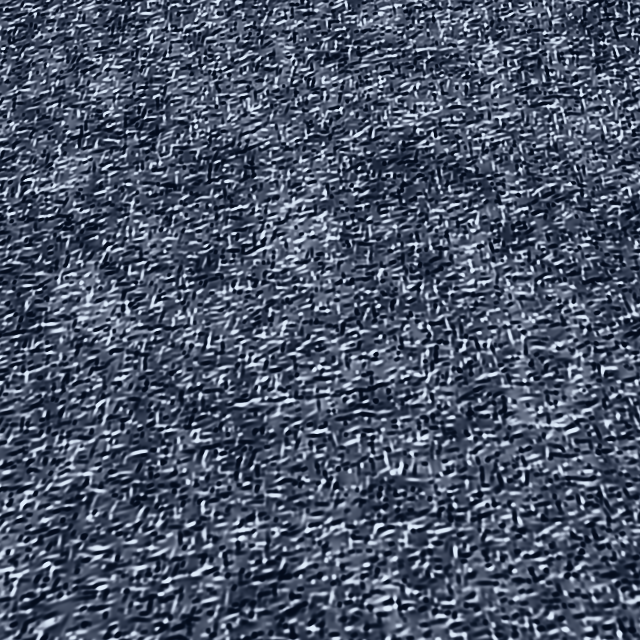
Write a WebGL 1 fragment shader that draws this texture.

```glsl
precision highp float;
// Blue-grey woven cloth: short broken fibres, finer toward the top.

#define CELLS 51.0        // scatter cells across the canvas
#define FIBRES 6          // fibres per cell
#define FIBRE_WIDTH 0.142 // half width, in cells
#define PERSPECTIVE 0.55  // change of scale from bottom to top
#define WEFT_ANGLE 0.25   // main direction, radians
#define WARP_ANGLE 1.48   // crossing direction, radians
#define WEFT_SHARE 0.68   // share of fibres in the main direction
#define ANGLE_SPREAD 0.6  // random turn, radians
#define STRENGTH 4.4      // range of fibre brightness
#define MOTTLE 0.85       // broad light and dark patches
#define CONTRAST 2.25

uniform vec2 u_resolution;

vec4 hash43(vec3 p) {
  vec4 q = fract(p.xyzx * vec4(0.1031, 0.1030, 0.0973, 0.1099));
  q += dot(q, q.wzxy + 33.33);
  return fract((q.xxyz + q.yzzw) * q.zywx);
}

// Smooth value noise, centred on zero.
float patches(vec2 p, float seed) {
  vec2 id = floor(p) + 200.0;
  vec2 f = fract(p);
  f = f * f * (3.0 - 2.0 * f);
  float low = mix(hash43(vec3(id, seed)).x, hash43(vec3(id + vec2(1.0, 0.0), seed)).x, f.x);
  float high = mix(hash43(vec3(id + vec2(0.0, 1.0), seed)).x, hash43(vec3(id + 1.0, seed)).x, f.x);
  return mix(low, high, f.y) - 0.5;
}

// One fibre: a soft ridge with opposite flanks, fading to zero at one cell.
float fibre(vec2 offset, float angle, float halfLength) {
  float fade = max(0.0, 1.0 - dot(offset, offset));
  vec2 axis = vec2(cos(angle), sin(angle));
  float along = dot(offset, axis) / halfLength;
  float across = dot(offset, vec2(-axis.y, axis.x)) / FIBRE_WIDTH;
  float a2 = across * across;
  float l2 = along * along;
  return fade * fade * (1.0 - 0.72 * a2) * exp(-0.5 * a2 - l2 * (0.4 + l2));
}

// Sum of light and dark fibres scattered over the neighbouring cells.
float weave(vec2 p) {
  vec2 cell = floor(p);
  float sum = 0.0;
  for (int y = -1; y <= 1; y++) {
    for (int x = -1; x <= 1; x++) {
      vec2 id = cell + vec2(float(x), float(y));
      for (int i = 0; i < FIBRES; i++) {
        vec4 h = hash43(vec3(id + 200.0, float(i) * 7.0 + 3.0));
        float isWeft = step(h.z, WEFT_SHARE);
        float turn = (fract(h.z * 37.0) - 0.5) * ANGLE_SPREAD;
        float angle = mix(WARP_ANGLE, WEFT_ANGLE, isWeft) + turn;
        // Mostly short flecks, with a few long threads.
        float pick = fract(h.w * 17.0);
        float halfLength = mix(0.22, 0.95, pick * pick * pick) * mix(0.85, 1.0, isWeft);
        float strength = (h.w - 0.5) * STRENGTH;
        sum += strength * fibre(p - id - h.xy, angle, halfLength);
      }
    }
  }
  return sum;
}

// Colour ramp indexed by rank, so each shade keeps its share of the area.
vec3 shade(float rank) {
  vec3 c = mix(vec3(0.01, 0.04, 0.10), vec3(0.05, 0.09, 0.16), clamp(rank / 0.095, 0.0, 1.0));
  c = mix(c, vec3(0.16, 0.20, 0.28), clamp((rank - 0.095) / 0.215, 0.0, 1.0));
  c = mix(c, vec3(0.29, 0.33, 0.41), clamp((rank - 0.31) / 0.23, 0.0, 1.0));
  c = mix(c, vec3(0.43, 0.47, 0.55), clamp((rank - 0.54) / 0.19, 0.0, 1.0));
  c = mix(c, vec3(0.58, 0.62, 0.70), clamp((rank - 0.73) / 0.14, 0.0, 1.0));
  c = mix(c, vec3(0.76, 0.81, 0.88), clamp((rank - 0.87) / 0.09, 0.0, 1.0));
  return mix(c, vec3(0.88, 0.93, 0.98), clamp((rank - 0.96) / 0.04, 0.0, 1.0));
}

void main() {
  vec2 uv = gl_FragCoord.xy / u_resolution.y - 0.5;

  // Receding cloth: the local scale grows with height.
  float scale = 1.0 + PERSPECTIVE * uv.y;
  vec2 cloth = CELLS * vec2(uv.x * scale, uv.y + 0.5 * PERSPECTIVE * uv.y * uv.y);

  // Fibres over broad mottling at two sizes.
  float tone = weave(cloth);
  tone += MOTTLE * (patches(cloth * 0.9, 5.0) + 0.6 * patches(cloth * 0.3, 11.0));

  // The logistic curve turns the bell-shaped sum into an even rank.
  float rank = 1.0 / (1.0 + exp(-CONTRAST * (tone - 0.06)));
  gl_FragColor = vec4(shade(rank), 1.0);
}
```
